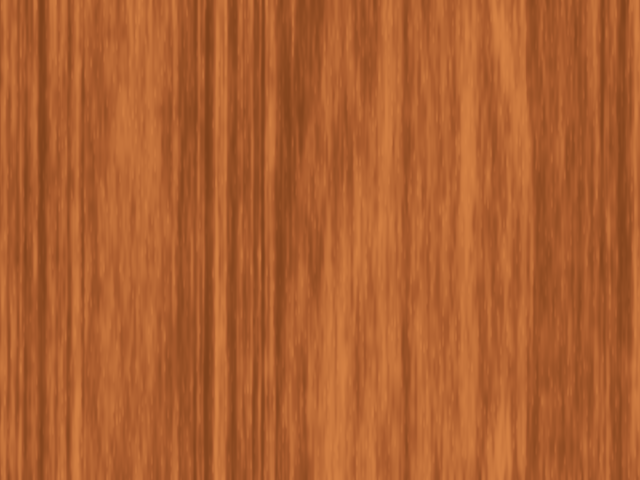
Write a Shadertoy shader that draws this texture.

```glsl
// Varnished wood plank with upright grain: a height field is cut into rings by
// 1D noise, giving broad flames where it is flat. Straight-sawn strips carry
// tight upright lines; thin fibres and short pale pores lie on top.

float hash(vec2 p) {
    uvec2 q = uvec2(ivec2(floor(p))) * uvec2(1597334677u, 3812015801u);
    uint n = (q.x ^ q.y) * 1597334677u;
    n = (n ^ (n >> 15)) * 2246822519u;
    return float((n ^ (n >> 13)) >> 8) / 16777216.0;
}

float noise(vec2 p) {
    vec2 i = floor(p), f = p - i;
    f = f * f * (3.0 - 2.0 * f);
    vec2 e = vec2(1, 0);
    return mix(mix(hash(i), hash(i + e), f.x),
               mix(hash(i + e.yx), hash(i + e.xx), f.x), f.y);
}

float bump(float x, float center, float width) {
    float d = (x - center) / width;
    return exp(-d * d);
}

// Strips where the rings are cut on edge
float straightSawn(float x) {
    return 1.0 - smoothstep(0.15, 0.21, x)
         + smoothstep(0.32, 0.42, x) * (1.0 - 0.8 * smoothstep(0.56, 0.62, x))
         + 0.8 * smoothstep(1.15, 1.23, x) - 0.1 * smoothstep(0.85, 0.9, x);
}

// Ring number at a point; its slope sets how closely the lines are packed.
float grainHeight(vec2 p) {
    float h = 10.0 * p.x
            + 20.0 * smoothstep(-0.12, 0.22, p.x)
            + 14.0 * smoothstep(0.34, 0.60, p.x)
            + 16.0 * smoothstep(1.14, 1.46, p.x);
    // Slow drift along the trunk, strongest in the flat-sawn middle
    float flatSawn = smoothstep(0.50, 0.66, p.x) * (1.0 - smoothstep(1.10, 1.25, p.x));
    float drift = mix(0.9, 4.5, flatSawn) * (1.0 - 0.6 * bump(p.x, 1.045, 0.08));
    h += drift * noise(p * vec2(8.0, 0.9) + 17.0);
    // Arches that enter from the top and the bottom
    float rise = 2.0 * p.y - 1.0;
    h += 2.5 * rise * rise * bump(p.x, 1.045, 0.04);
    // Feathered ring edges
    return h + mix(0.3, 0.9, flatSawn) * (noise(p * vec2(110.0, 6.0)) - 0.5);
}

// Rows of the noise are whole numbers, so each octave keeps its full contrast.
float rings(float h) {
    return 0.45 * noise(vec2(h, 3.0))
         + 0.20 * noise(vec2(h * 0.43, 23.0))
         + 0.35 * noise(vec2(h * 2.1, 41.0)) - 0.5;
}

// Tight, almost parallel lines of two widths
float edgeLines(vec2 p) {
    float x = p.x + 0.014 * noise(p * vec2(4.0, 0.9) + 5.0)
            + 0.0025 * noise(p * vec2(30.0, 5.0) + 3.0);
    return 0.55 * noise(vec2(x * 112.0, 8.0))
         + 0.45 * noise(vec2(x * 175.0, 19.0)) - 0.5;
}

// Pale tongue that widens with the distance past its tip
float flame(float x, float center, float pastTip, float spread) {
    float halfWidth = spread * sqrt(max(pastTip, 0.0));
    return smoothstep(-0.012, 0.012, halfWidth - abs(x - center))
         * smoothstep(0.0, 0.15, pastTip);
}

// Short upright dashes, one candidate per cell of a staggered grid
float pores(vec2 p) {
    vec2 g = p * vec2(150.0, 32.0);
    float column = floor(g.x);
    g.y += 9.0 * hash(vec2(column, 71.0));
    vec2 cell = floor(g), f = g - cell;
    float across = 1.0 - smoothstep(0.1, 0.5, abs(f.x - 0.5));
    float along = smoothstep(0.0, 0.3, f.y) * (1.0 - smoothstep(0.4, 1.0, f.y));
    return across * along * smoothstep(0.55, 1.0, hash(cell));
}

vec3 woodColor(float t) {
    vec3 dark = vec3(0.48, 0.245, 0.10);
    vec3 middle = vec3(0.67, 0.36, 0.18);
    vec3 light = vec3(0.86, 0.53, 0.28);
    return t < 0.5 ? mix(dark, middle, 2.0 * t) : mix(middle, light, 2.0 * t - 1.0);
}

void mainImage(out vec4 fragColor, in vec2 fragCoord) {
    vec2 p = fragCoord / iResolution.y;
    float sawn = straightSawn(p.x);
    float ringGain = mix(0.95, 0.60, sawn) * (1.0 - 0.65 * bump(p.x, 0.26, 0.07));
    float tone = 0.47 + ringGain * rings(grainHeight(p)) + 0.85 * sawn * edgeLines(p);

    // Broad stains: pale heartwood, dark seams
    tone += 0.06 * bump(p.x, 0.26, 0.03) + 0.04 * bump(p.x, 0.93, 0.06);
    tone -= 0.12 * bump(p.x, 0.37, 0.04) + 0.22 * bump(p.x, 0.845, 0.008);
    tone -= 0.10 * bump(p.x, 1.005, 0.02) + 0.06 * bump(p.x, 1.13, 0.05);
    tone += 0.16 * (noise(p * vec2(7.0, 1.5) + 50.0) - 0.5);

    // Flames with a wavering outline
    float x = p.x + 0.02 * (noise(p * vec2(35.0, 5.0) + 7.0) - 0.5);
    tone += 0.22 * flame(x, 1.045, abs(p.y - 0.5) - 0.27, 0.055);
    tone += 0.16 * flame(x, 0.615, 0.55 - p.y, 0.018);
    tone += 0.12 * flame(x, 0.690, 0.62 - p.y, 0.030);
    tone += 0.16 * flame(x, 0.775 + 0.04 * p.y, 0.90 - p.y, 0.024);

    // Fibres in three widths, then the pores
    tone += 0.26 * (noise(p * vec2(70.0, 4.0) + 90.0) - 0.5);
    tone += 0.30 * (noise(p * vec2(150.0, 13.0) + 30.0) - 0.5);
    tone += 0.20 * (noise(p * vec2(210.0, 30.0) + 60.0) - 0.5);
    tone += 0.13 * pores(p);

    // Soft limit keeps the palest and darkest wood from going flat
    fragColor = vec4(woodColor(0.5 + 0.5 * tanh(2.0 * tone - 1.0)), 1.0);
}
```
